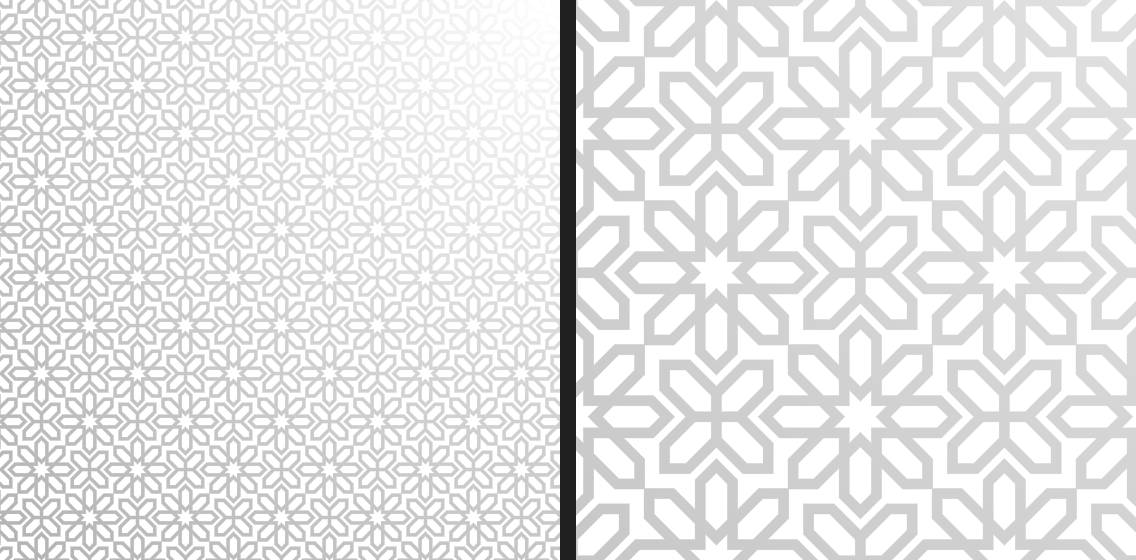
Left, the full canvas; right, a detail of the centre.
Reproduce this pattern procedurally as a Shadertoy shader.

```glsl
// Pale lattice of eight-petal star rosettes alternating with four-petal flowers.
// Symmetry folds reduce the plane to one wedge, where two convex petal outlines
// are stroked; the ink fades to white towards the upper right corner.

#define PITCH 0.0857                // star to flower spacing, canvas units
#define ORIGIN vec2(0.5026, 0.590)  // centre of one star
#define HALF_LINE 0.037             // the sizes below are in pitches
#define PETAL_WIDTH 0.112           // half width of a star petal
#define PETAL_TIP 0.660             // star centre to outer petal tip
#define FLOWER_SIZE 0.360           // flower centre to its square corner
#define FLOWER_NOTCH 0.162          // flower centre to the notch between petals
#define FADE 0.27                   // darkening per canvas unit from the corner
#define FADE_BEND 0.15              // slows the darkening with distance

const float DIAG = 0.70710678;

// Offset from the nearest star; stars fill every other lattice point
vec2 nearestStar(vec2 p) {
    vec2 cell = floor(0.5 * vec2(p.x + p.y, p.x - p.y) + 0.5);
    return p - vec2(cell.x + cell.y, cell.x - cell.y);
}

// Mirror into the wedge from 0 to 45 degrees
vec2 foldOctant(vec2 p) {
    p = abs(p);
    return p.x > p.y ? p : p.yx;
}

// Hexagonal petal along x; its inner tip makes the sides of neighbours meet
float starPetal(vec2 p) {
    vec2 mirror = vec2(-sin(radians(22.5)), cos(radians(22.5)));
    p -= 2.0 * max(dot(p, mirror), 0.0) * mirror;
    float innerTip = PETAL_WIDTH / DIAG;
    float middle = 0.5 * (innerTip + PETAL_TIP);
    float ends = (abs(p.x - middle) + abs(p.y) - (PETAL_TIP - middle)) * DIAG;
    return max(abs(p.y) - PETAL_WIDTH, ends);
}

// Diagonal petal with square ends, joined to its neighbours by a central cross
float flowerPetal(vec2 p) {
    p = foldOctant(p);
    float side = (p.x - p.y - FLOWER_NOTCH) * DIAG;
    return max(max(p.x - FLOWER_SIZE, -p.y), side);
}

void mainImage(out vec4 fragColor, in vec2 fragCoord) {
    vec2 uv = fragCoord / iResolution.xy;
    vec2 p = foldOctant(nearestStar((uv - ORIGIN) / PITCH));

    // Stroke both outlines
    float outline = min(abs(starPetal(p)), abs(flowerPetal(p - vec2(1.0, 0.0))));
    float pixel = 1.0 / (PITCH * min(iResolution.x, iResolution.y));
    float line = 1.0 - smoothstep(-0.7, 0.7, (outline - HALF_LINE) / pixel);

    // Radial fade of the ink
    float reach = distance(uv, vec2(1.0));
    float ink = 1.0 - FADE * reach * (1.0 - FADE_BEND * reach);
    fragColor = vec4(vec3(mix(1.0, ink, line)), 1.0);
}
```
